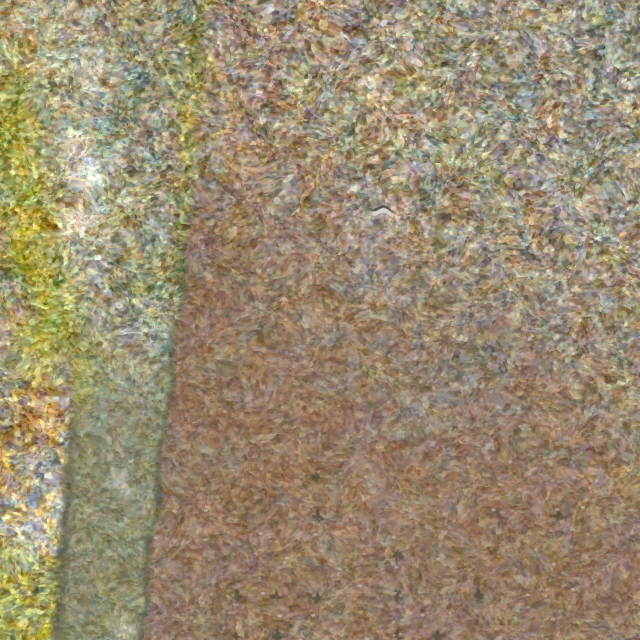
Write a WebGL 2 fragment shader that draws this texture.

```glsl
#version 300 es
precision highp float;

uniform vec2 u_resolution;
out vec4 fragColor;

const vec3 BRICK = vec3(0.570, 0.470, 0.385);
const vec3 STONE = vec3(0.605, 0.565, 0.475);
const vec3 ROSE = vec3(0.59, 0.51, 0.44);
const vec3 SLATE = vec3(0.56, 0.55, 0.53);
const vec3 LILAC = vec3(0.68, 0.64, 0.62);
const vec3 SAGE = vec3(0.54, 0.54, 0.43);
const vec3 OLIVE = vec3(0.58, 0.555, 0.44);
const vec3 MOSS = vec3(0.63, 0.61, 0.27);
const vec3 CHALK = vec3(0.78, 0.77, 0.74);
const vec3 MIST = vec3(0.60, 0.63, 0.57);
const vec3 RUST = vec3(0.60, 0.45, 0.27);
const vec3 CREAM = vec3(0.71, 0.66, 0.55);
const vec3 SHADOW = vec3(0.27, 0.27, 0.20);
const vec3 WARM_SHIFT = vec3(0.07, 0.01, -0.10);
const vec3 GREEN_SHIFT = vec3(-0.05, 0.03, -0.01);
const float CELL_SHARPNESS = 6.0;
const float PIT_GRID = 16.0;

vec3 hash3(vec2 p) {
  vec3 q = fract(vec3(p.xyx) * vec3(0.1031, 0.1030, 0.0973));
  q += dot(q, q.yxz + 33.33);
  return fract((q.xxy + q.yzz) * q.zyx);
}

// Smoothly blended random cell values, centred on zero
vec3 cellNoise(vec2 p) {
  vec2 cell = floor(p), f = fract(p);
  vec3 sum = vec3(0.0);
  float total = 0.0;
  for (int j = -1; j <= 1; j++)
    for (int i = -1; i <= 1; i++) {
      vec2 o = vec2(i, j);
      vec3 h = hash3(cell + o + 100.0);
      vec2 d = o + h.xy - f;
      float w = exp(-CELL_SHARPNESS * dot(d, d));
      sum += w * hash3(cell + o + 371.0);
      total += w;
    }
  return sum / total - 0.5;
}

float blob(vec2 p, vec2 centre, vec2 radius) {
  vec2 q = (p - centre) / radius;
  return exp(-dot(q, q));
}

// Right-hand wall: warm below, pale and mottled above
vec3 wallColor(vec2 p, float aged) {
  vec3 c = mix(BRICK, STONE, aged);
  c = mix(c, ROSE, 0.8 * blob(p, vec2(0.39, 0.87), vec2(0.08, 0.20)));
  c = mix(c, BRICK * 0.97, 0.7 * blob(p, vec2(0.33, 0.58), vec2(0.09, 0.20)));
  c = mix(c, SLATE, 0.5 * blob(p, vec2(0.83, 0.50), vec2(0.09, 0.05)));
  c = mix(c, SLATE * 0.85, 0.5 * blob(p, vec2(0.73, 0.44), vec2(0.10, 0.035)));
  c = mix(c, SLATE, 0.45 * blob(p, vec2(0.97, 0.77), vec2(0.15, 0.16)));
  c = mix(c, SLATE, 0.4 * blob(p, vec2(0.65, 0.36), vec2(0.06, 0.05)));
  c = mix(c, LILAC, 0.7 * blob(p, vec2(0.585, 0.615), vec2(0.035, 0.06)));
  return mix(c, CREAM, 0.45 * blob(p, vec2(0.61, 0.87), vec2(0.10, 0.07)));
}

// Left-hand strip: lichen, chalk patches and a smooth sage channel
vec3 stripColor(vec2 p, float edge) {
  vec3 c = mix(SAGE, OLIVE, smoothstep(0.4, 0.7, p.y));
  c = mix(c, CREAM, 0.6 * blob(p, vec2(0.06, 0.97), vec2(0.10, 0.12)));
  c = mix(c, CHALK, 0.65 * blob(p, vec2(0.125, 0.72), vec2(0.055, 0.20)));
  c = mix(c, CHALK * 1.06, 0.9 * blob(p, vec2(0.13, 0.745), vec2(0.025, 0.024)));
  c = mix(c, CHALK * 1.06, 0.9 * blob(p, vec2(0.132, 0.65), vec2(0.025, 0.025)));
  c = mix(c, MIST, 0.8 * blob(p, vec2(0.235, 0.47), vec2(0.04, 0.09)));
  c = mix(c, CHALK, 0.75 * blob(p, vec2(0.178, 0.25), vec2(0.014, 0.016)));
  c = mix(c, CHALK, 0.75 * blob(p, vec2(0.206, 0.02), vec2(0.016, 0.022)));
  float band = (p.x - 0.012 - 0.20 * max(0.82 - p.y, 0.0)) / 0.052;
  c = mix(c, MOSS, exp(-band * band) * smoothstep(0.33, 0.45, p.y) * smoothstep(1.0, 0.8, p.y));
  c = mix(c, CREAM, 0.8 * blob(p, vec2(0.0, 0.47), vec2(0.03, 0.05)));
  float rim = (p.x - edge + 0.012) / 0.022;
  return mix(c, MOSS * 0.88, 0.65 * exp(-rim * rim) * smoothstep(0.5, 0.66, p.y));
}

// Weathered crust in the lower left corner
vec3 crustColor(vec2 p) {
  vec3 c = mix(mix(MOSS, CREAM, 0.3), CREAM, smoothstep(0.08, 0.20, p.y));
  c = mix(c, RUST, 0.85 * blob(p, vec2(0.04, 0.355), vec2(0.06, 0.065)));
  c = mix(c, RUST, 0.6 * blob(p, vec2(0.0, 0.25), vec2(0.03, 0.05)));
  return mix(c, CHALK, 0.4 * blob(p, vec2(0.045, 0.21), vec2(0.03, 0.06)));
}

void main() {
  vec2 p = gl_FragCoord.xy / u_resolution;
  vec2 q = p + 0.004 * sin(p.yx * vec2(47.0, 39.0) + 2.0 * sin(p * 31.0));
  vec3 broad = cellNoise(q * 19.0);
  vec3 medium = cellNoise(q * vec2(52.0, 60.0) + broad.xy);
  vec3 small = cellNoise(q * vec2(112.0, 128.0) + 0.8 * medium.xy);
  vec3 fine = cellNoise(q * vec2(215.0, 250.0) + 0.8 * small.yz);
  vec2 loose = p + 0.025 * broad.xy + 0.02 * medium.yz;

  // Regions
  float edge = 0.222 + 0.115 * p.y + 0.004 * sin(p.y * 37.0) + 0.006 * medium.x;
  float blur = mix(0.004, 0.045, smoothstep(0.6, 0.95, p.y));
  float wall = smoothstep(-blur, blur, p.x - edge);
  float aged = smoothstep(0.32, 0.85, loose.y + 0.5 * (loose.x - 0.6));
  float seam = 0.085 + 0.075 * p.y + 0.008 * medium.y;
  float low = smoothstep(0.50, 0.36, loose.y);
  float crust = low * smoothstep(0.010, -0.010, p.x - seam);
  float channel = (1.0 - wall) * (1.0 - crust) * smoothstep(0.55, 0.33, p.y);
  vec3 strip = mix(stripColor(loose, edge), crustColor(loose), crust);
  vec3 color = mix(strip, wallColor(loose, aged), wall);

  // Mottling in brightness, then in warm and green hues
  float rough = mix(0.5, 1.0, mix(1.0 - channel, aged, wall));
  float grain = 0.05 * broad.z + 0.14 * medium.z + 0.25 * small.z + 0.27 * fine.z;
  color += rough * grain;
  color += rough * WARM_SHIFT * (0.6 * broad.x + medium.x + small.x + fine.x);
  color += rough * GREEN_SHIFT * (0.6 * broad.y + medium.y + small.y + fine.y);
  color += crust * vec3(0.12, 0.06, -0.08) * (medium.x + small.y);

  // Hairline cracks and pale flakes
  float crack = smoothstep(0.09, 0.0, abs(small.x + 0.4 * medium.y));
  color -= 0.09 * rough * crack * smoothstep(-0.1, 0.25, medium.x);
  color += 0.12 * rough * smoothstep(0.10, 0.36, small.y + 0.4 * fine.x);

  // Dark joints beside the channel
  float joint = exp(-pow((p.x - edge + 0.003) / 0.006, 2.0)) * smoothstep(0.75, 0.5, p.y);
  float gap = exp(-pow((p.x - seam - 0.003) / 0.009, 2.0)) * smoothstep(0.37, 0.31, p.y);
  color = mix(color, SHADOW, 0.45 * max(joint, gap));

  // Chipped ledge
  float ledgeY = 0.668 - 0.15 * (p.x - 0.595) + 0.004 * sin(p.x * 170.0);
  float span = smoothstep(0.025, 0.010, abs(p.x - 0.597));
  color = mix(color, CHALK * 1.08, span * smoothstep(0.005, 0.002, abs(p.y - ledgeY)));
  color = mix(color, SHADOW, 0.7 * span * smoothstep(0.003, 0.001, abs(p.y - ledgeY - 0.006)));

  // Scattered pits and grit on the lower wall
  vec2 grid = p * PIT_GRID + vec2(0.56, 0.40);
  vec2 local = fract(grid) - 0.5 + 0.12 * small.xy;
  float arms = min(length(local * vec2(1.0, 0.35)), length(local * vec2(0.4, 1.0) + vec2(0.0, 0.03)));
  float pitZone = smoothstep(0.29, 0.26, p.y) * smoothstep(0.34, 0.37, p.x) * smoothstep(0.92, 0.89, p.x);
  float pit = step(0.7, hash3(floor(grid) + 53.0).x) * smoothstep(0.08, 0.03, arms);
  color = mix(color, SHADOW, 0.65 * pitZone * pit);
  vec3 pick = hash3(floor(grid * 1.5));
  vec2 gritOffset = fract(grid * 1.5) - 0.25 - 0.5 * pick.xy;
  float grit = step(0.75, pick.z) * smoothstep(0.09, 0.04, length(gritOffset * vec2(0.8, 1.2)));
  color = mix(color, CHALK, 0.6 * grit * wall * smoothstep(0.30, 0.2, p.y));

  fragColor = vec4(clamp(color, 0.0, 1.0), 1.0);
}
```
